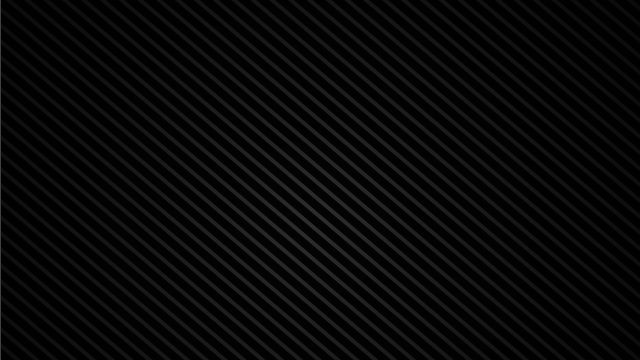
Reproduce this pattern procedurally as a WebGL 2 fragment shader.

```glsl
#version 300 es
precision highp float;
// Diagonal grey pinstripes falling to the right over near-black.
// Stripes are periodic bands of a linear coordinate; a soft radial glow
// lights them from just below the middle and decays toward the corners.

#define REPEATS vec2(34.0, 22.5)       // stripes across and down the canvas
#define PHASE 0.95                     // stripe centre offset, in periods
#define STRIPE_WIDTH 0.32              // lit share of each period
#define EDGE_SOFTNESS 0.0016           // half-width of stripe edges, in heights
#define GLOW_CENTER vec2(0.49, 0.39)
#define GLOW_PEAK 0.19                 // stripe brightness at the glow centre
#define GLOW_DECAY 1.35                // exponential decay per canvas height
#define GAP_SHARE 0.07                 // gap brightness relative to stripes
#define HAIRLINE_WIDTH 0.0013          // pale line on the left border
#define HAIRLINE_GREY 0.3

uniform vec2 u_resolution;
out vec4 fragColor;

// Coverage of the band around each whole number of the stripe coordinate.
float stripeMask(vec2 uv) {
    float aspect = u_resolution.x / u_resolution.y;
    float periodsPerHeight = length(REPEATS / vec2(aspect, 1.0));
    float t = dot(uv, REPEATS) - PHASE;
    float fromCenter = abs(fract(t + 0.5) - 0.5);
    float edge = (fromCenter - 0.5 * STRIPE_WIDTH) / periodsPerHeight;
    float softness = max(EDGE_SOFTNESS, 0.7 / u_resolution.y);
    return 1.0 - smoothstep(-softness, softness, edge);
}

// Stripe brightness, measured in canvas heights from the glow centre.
float glow(vec2 uv) {
    vec2 offset = uv - GLOW_CENTER;
    offset.x *= u_resolution.x / u_resolution.y;
    float distanceOut = sqrt(dot(offset, offset) + 0.003);
    return GLOW_PEAK * exp(-GLOW_DECAY * distanceOut);
}

void main() {
    vec2 uv = gl_FragCoord.xy / u_resolution;

    // Lit stripes over dark gaps
    float light = glow(uv);
    float grey = mix(light * GAP_SHARE, light, stripeMask(uv));

    // Left hairline, weighted by how much of the pixel it covers
    float pixelLeft = uv.x - 0.5 / u_resolution.x;
    float hairline = clamp((HAIRLINE_WIDTH - pixelLeft) * u_resolution.x, 0.0, 1.0);
    grey = mix(grey, HAIRLINE_GREY, hairline);

    fragColor = vec4(vec3(grey), 1.0);
}
```
